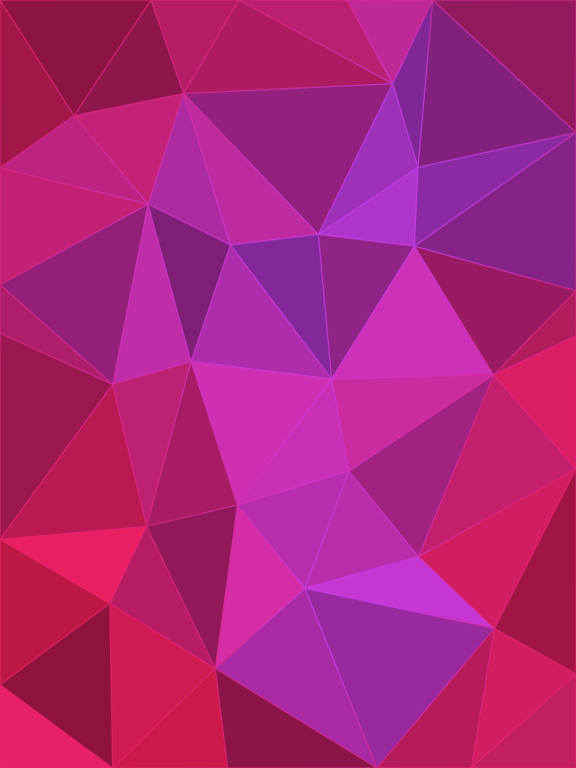
A WebGL 1 fragment shader for this background:

```glsl
precision highp float;
// Low-poly backdrop: a jittered grid of points is split into flat triangles
// along the Delaunay diagonal of each cell. Triangles take their hue from a
// smooth red-to-violet field and a random shade; thin bright seams join them.

uniform vec2 u_resolution;

const vec2  GRID       = vec2(5.0, 6.0);   // cells across and up the canvas
const float JITTER     = 0.41;             // below 0.5 keeps cells unfolded
const float SEED       = 7.3;
const float SEAM_HALF  = 0.0011;           // in canvas widths
const float SEAM_ALPHA = 0.75;
const float SEAM_GAIN  = 1.06;
const float SEAM_HUE   = 0.10;             // seams lean towards violet
const float SHADE_DARK = 0.62;
const float SHADE_LIT  = 1.04;
const float HUE_SPREAD = 0.28;
const vec3  RED        = vec3(0.90, 0.11, 0.31);
const vec3  MAGENTA    = vec3(0.82, 0.15, 0.54);
const vec3  VIOLET     = vec3(0.75, 0.23, 0.88);

// Running totals over all triangles near the current pixel
vec3  colorSum    = vec3(0.0);
float coverageSum = 0.0;
float seamDist    = -1.0;

float hash(vec2 p) {
  return fract(sin(dot(p, vec2(127.1, 311.7)) + SEED) * 43758.545);
}

float cross2(vec2 a, vec2 b) {
  return a.x * b.y - a.y * b.x;
}

// Grid point in canvas widths; border points only slide along the border
vec2 gridPoint(vec2 id, float aspect) {
  vec2 inside = step(0.5, id) * step(id, GRID - 0.5);
  vec2 offset = vec2(hash(id), hash(id + 41.7)) * 2.0 - 1.0;
  return (id + offset * inside * JITTER) / GRID * vec2(1.0, aspect);
}

float glow(vec2 p, vec2 center, float radius) {
  vec2 d = (p - center) / radius;
  return exp(-dot(d, d));
}

// 0 is red, 0.5 magenta, 1 violet
float hueField(vec2 p) {
  return 0.10
    + 0.95 * glow(p, vec2(0.76, 1.06), 0.27)
    + 0.55 * glow(p, vec2(0.30, 0.90), 0.32)
    + 0.85 * glow(p, vec2(0.62, 0.24), 0.20)
    + 0.50 * glow(p, vec2(0.56, 0.60), 0.28);
}

vec3 ramp(float hue) {
  float t = clamp(hue, 0.0, 1.0) * 2.0;
  return mix(mix(RED, MAGENTA, min(t, 1.0)), VIOLET, max(t - 1.0, 0.0));
}

// Signed distance to the line a-b, positive on its left
float edgeDistance(vec2 p, vec2 a, vec2 b) {
  return cross2(normalize(b - a), p - a);
}

// Adds one counter-clockwise triangle to the totals
void addTriangle(vec2 p, vec2 a, vec2 b, vec2 c, vec2 key, float pixel) {
  float d = min(edgeDistance(p, a, b),
                min(edgeDistance(p, b, c), edgeDistance(p, c, a)));
  float coverage = clamp(d / pixel + 0.5, 0.0, 1.0);
  float hue = hueField((a + b + c) / 3.0)
            + (hash(key + 17.3) - 0.5) * HUE_SPREAD;
  float shade = mix(SHADE_DARK, SHADE_LIT, hash(key + 5.9));
  colorSum += ramp(hue) * shade * coverage;
  coverageSum += coverage;
  seamDist = max(seamDist, d);
}

// True when diagonal a-c of the quad a, b, c, d is the Delaunay one:
// the angles at b and d then sum to less than half a turn
bool splitsAlongAC(vec2 a, vec2 b, vec2 c, vec2 d) {
  float sinSum = cross2(c - b, a - b) * dot(a - d, c - d)
               + dot(c - b, a - b) * cross2(a - d, c - d);
  return sinSum > 0.0;
}

void main() {
  float pixel = 1.0 / u_resolution.x;
  float aspect = u_resolution.y / u_resolution.x;
  vec2 p = gl_FragCoord.xy * pixel;
  vec2 home = floor(gl_FragCoord.xy / u_resolution * GRID);

  // Jittered cells can reach into their neighbours
  for (int j = -1; j <= 1; j++) {
    for (int i = -1; i <= 1; i++) {
      vec2 id = home + vec2(float(i), float(j));
      if (any(lessThan(id, vec2(0.0))) ||
          any(greaterThan(id, GRID - 0.5))) continue;
      vec2 a = gridPoint(id, aspect);
      vec2 b = gridPoint(id + vec2(1.0, 0.0), aspect);
      vec2 c = gridPoint(id + vec2(1.0, 1.0), aspect);
      vec2 d = gridPoint(id + vec2(0.0, 1.0), aspect);
      vec2 otherKey = id + 0.5;
      if (splitsAlongAC(a, b, c, d)) {
        addTriangle(p, a, b, c, id, pixel);
        addTriangle(p, a, c, d, otherKey, pixel);
      } else {
        addTriangle(p, a, b, d, id, pixel);
        addTriangle(p, b, c, d, otherKey, pixel);
      }
    }
  }

  // Bright seams over the flat facets
  vec3 color = colorSum / max(coverageSum, 0.001);
  float seam = clamp((SEAM_HALF - seamDist) / pixel + 0.5, 0.0, 1.0);
  vec3 seamColor = ramp(hueField(p) + SEAM_HUE) * SEAM_GAIN;
  color = mix(color, seamColor, seam * SEAM_ALPHA);
  gl_FragColor = vec4(color, 1.0);
}
```
